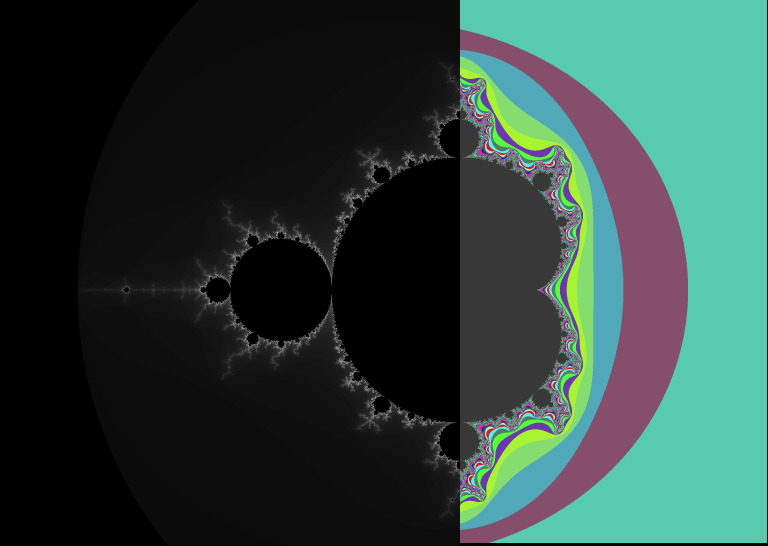
A WebGL 2 fragment shader for this background:

```glsl
#version 300 es
precision highp float;

uniform vec2 u_resolution;
out vec4 fragColor;

// View
const vec2 ORIGIN = vec2(0.631, 0.469);   // place of c = 0, as a share of the canvas
const float VIEW_HEIGHT = 2.683;          // height of the canvas in the complex plane
const float SPLIT_X = 0.599;              // border between the dark and the coloured half
const vec2 PANEL_END = vec2(0.9987, 0.0055); // right and bottom ends of the coloured half

// Quality
const int MAX_STEPS = 128;
const int SAMPLES = 3;

// Dark half
const float GREY_BASE = 0.034;
const float GREY_STEP = 0.0075;

// Coloured half
const vec3 INTERIOR = vec3(0.22);
const vec3 TEAL = vec3(0.345, 0.795, 0.685);
const vec3 PLUM = vec3(0.520, 0.305, 0.420);
const vec3 BLUE = vec3(0.315, 0.660, 0.725);
const vec3 GREEN = vec3(0.525, 0.865, 0.435);
const vec3 LIME = vec3(0.660, 0.955, 0.200);
const vec3 VIOLET = vec3(0.430, 0.220, 0.680);
const vec3 NEON = vec3(0.350, 0.980, 0.250);
const vec3 BANDS[7] = vec3[7](TEAL, PLUM, BLUE, GREEN, LIME, VIOLET, NEON);

float hash(float n) {
    return fract(sin(n * 12.9898) * 43758.5453);
}

// The two largest bodies of the set, known in closed form
bool inMainBodies(vec2 c) {
    float x = c.x - 0.25;
    float q = x * x + c.y * c.y;
    bool cardioid = q * (q + x) < 0.25 * c.y * c.y;
    bool disc = length(c + vec2(1.0, 0.0)) < 0.25;
    return cardioid || disc;
}

// Steps of z = z^2 + c taken while |z| stays within 2
int escapeSteps(vec2 c) {
    if (inMainBodies(c)) return MAX_STEPS;
    vec2 z = vec2(0.0);
    for (int i = 0; i < MAX_STEPS; i++) {
        z = vec2(z.x * z.x - z.y * z.y, 2.0 * z.x * z.y) + c;
        if (dot(z, z) > 4.0) return i;
    }
    return MAX_STEPS;
}

vec3 darkColor(int steps) {
    if (steps == 0 || steps == MAX_STEPS) return vec3(0.0);
    return vec3(min(GREY_BASE + GREY_STEP * float(steps), 1.0));
}

vec3 brightColor(int steps) {
    if (steps == MAX_STEPS) return INTERIOR;
    int band = max(steps - 1, 0);
    if (band < BANDS.length()) return BANDS[band];
    float seed = float(steps);
    return vec3(hash(seed), hash(seed + 0.37), hash(seed + 0.71));
}

vec3 scene(vec2 uv, float aspect) {
    vec2 c = (uv - ORIGIN) * vec2(aspect, 1.0) * VIEW_HEIGHT;
    if (uv.x < SPLIT_X) return darkColor(escapeSteps(c));
    if (uv.x > PANEL_END.x || uv.y < PANEL_END.y) return vec3(0.0);
    return brightColor(escapeSteps(c));
}

void main() {
    float aspect = u_resolution.x / u_resolution.y;
    vec2 corner = floor(gl_FragCoord.xy);
    vec3 color = vec3(0.0);

    // Average a grid of samples for smooth edges
    for (int j = 0; j < SAMPLES; j++) {
        for (int i = 0; i < SAMPLES; i++) {
            vec2 offset = (vec2(i, j) + 0.5) / float(SAMPLES);
            color += scene((corner + offset) / u_resolution, aspect);
        }
    }
    fragColor = vec4(color / float(SAMPLES * SAMPLES), 1.0);
}
```
